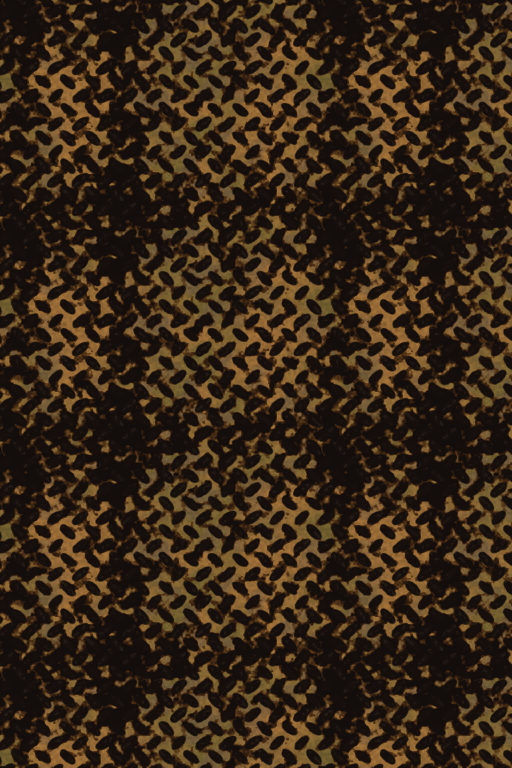
Reproduce this texture procedurally as a Shadertoy shader.

```glsl
// Worn diamond tread plate: two interleaved lattices of leaning dark studs over
// ochre and olive paint, eaten by rust and soot. The wear is periodic noise plus
// soft dirty bands, so the whole plate tiles seamlessly.

// Layout, in canvas heights; y runs downward
const vec2 TILE = vec2(0.4167, 0.2930);      // one repeat of the wear
const vec2 STUDS = vec2(13.0, 8.0);          // stud pairs per tile
const vec2 PHASE = vec2(0.26, 0.41);         // lattice offset, in cells
const vec2 STUD_RADII = vec2(0.0119, 0.0056);
const float STUD_ANGLE = 0.74;
const float EDGE_WEAR = 0.0042;              // raggedness of stud outlines
const float RUST_REACH = 0.004;              // rust halo around studs
const vec2 GRAIN = vec2(40.0, 28.0);         // coarsest dirt cells per tile
const vec2 BLOTCH = vec2(10.0, 7.0);         // paint blotches per tile

const vec3 OCHRE = vec3(0.60, 0.42, 0.21);
const vec3 OLIVE = vec3(0.44, 0.37, 0.18);
const vec3 DUST = vec3(0.42, 0.34, 0.24);
const vec3 RUST = vec3(0.31, 0.19, 0.08);
const vec3 UMBER = vec3(0.18, 0.11, 0.06);
const vec3 SOOT = vec3(0.075, 0.05, 0.042);
const vec3 STEEL = vec3(0.19, 0.15, 0.12);

float hash(vec2 p) {
    vec3 q = fract(vec3(p.xyx) * 0.1031);
    q += dot(q, q.yzx + 33.33);
    return fract((q.x + q.y) * q.z);
}

// Value noise that wraps after `period` cells
float noise(vec2 p, vec2 period) {
    vec2 i = floor(p), f = fract(p);
    f = f * f * (3.0 - 2.0 * f);
    vec2 a = mod(i, period), b = mod(i + 1.0, period);
    return mix(mix(hash(a), hash(vec2(b.x, a.y)), f.x),
               mix(hash(vec2(a.x, b.y)), hash(b), f.x), f.y);
}

float fbm(vec2 uv, vec2 cells) {
    float sum = 0.0, gain = 0.5;
    for (int i = 0; i < 3; i++) {
        sum += gain * noise(uv * cells, cells);
        cells *= 2.0;
        gain *= 0.5;
    }
    return sum / 0.875;
}

// Soft bump that repeats every unit
float bump(float x, float centre, float width) {
    float d = (fract(x - centre + 0.5) - 0.5) / width;
    return exp(-d * d);
}

float ellipseDistance(vec2 p, vec2 r) {
    float k = length(p / r);
    return k * (k - 1.0) / max(length(p / (r * r)), 0.001);
}

void mainImage(out vec4 fragColor, in vec2 fragCoord) {
    vec2 p = vec2(fragCoord.x, iResolution.y - fragCoord.y) / iResolution.y;
    vec2 uv = p / TILE;
    float pixel = 1.0 / iResolution.y;
    float grain = fbm(uv, GRAIN);
    float fine = noise(uv * GRAIN * 3.0 + 0.5, GRAIN * 3.0);
    float blotch = fbm(uv + 0.37, BLOTCH);

    // Studs: one lattice leans right, the other left, half a cell apart
    float stud = 1.0, tone = 0.0;
    vec2 local = vec2(0.0);
    for (int i = 0; i < 2; i++) {
        vec2 c = uv * STUDS - PHASE - 0.5 * float(i);
        vec2 id = mod(floor(c + 0.5), STUDS);
        vec2 q = (fract(c + 0.5) - 0.5) * TILE / STUDS;
        float rnd = hash(id + 19.0 * float(i));
        float angle = (i == 0 ? -STUD_ANGLE : STUD_ANGLE) + 0.2 * (rnd - 0.5);
        vec2 axis = vec2(cos(angle), sin(angle));
        q = vec2(dot(q, axis), dot(q, vec2(-axis.y, axis.x)));
        float d = ellipseDistance(q, STUD_RADII * (0.94 + 0.12 * rnd));
        if (d < stud) {
            stud = d;
            tone = rnd;
            local = q / STUD_RADII;
        }
    }
    stud += EDGE_WEAR * (grain - 0.5);

    // Dirty columns and rows, and the cleaner ochre patches between them
    float grime = 0.85 * bump(uv.x, 0.37, 0.07) + 0.6 * bump(uv.x, 0.06, 0.06)
                + 0.7 * bump(uv.y, 0.93, 0.10) + 0.35 * bump(uv.y, 0.13, 0.06);
    grime *= 0.4 + 1.2 * blotch;
    float clean = bump(uv.x, 0.25, 0.12) * bump(uv.y, 0.44, 0.28)
                + 0.6 * bump(uv.x, 0.86, 0.16) * bump(uv.y, 0.38, 0.30);

    // Paint, then rust, umber and soot in order of dirtiness
    vec3 color = mix(OLIVE, OCHRE, smoothstep(0.25, 0.75, blotch * 0.8 + 0.5 * clean));
    color = mix(color, DUST, 0.7 * smoothstep(0.5, 0.75, noise(uv * BLOTCH * 2.0, BLOTCH * 2.0)) * (1.0 - min(clean, 1.0)));
    color *= 0.9 + 0.2 * fine;
    float dirt = grain + 0.25 * (min(grime, 1.2) - 0.4) - 0.05 * clean
               + 0.2 * exp(-max(stud, 0.0) / RUST_REACH);
    color = mix(color, RUST, smoothstep(0.50, 0.60, dirt));
    color = mix(color, UMBER, smoothstep(0.58, 0.66, dirt));
    color = mix(color, SOOT, smoothstep(0.65, 0.73, dirt));

    // Stud faces: near black, with a scuffed ridge along the long axis
    float ridge = exp(-8.0 * local.y * local.y) * smoothstep(0.45, 0.8, fine);
    vec3 face = mix(SOOT, STEEL, 0.6 * ridge * tone + 0.15 * grain);
    color = mix(face, color, smoothstep(-pixel, pixel, stud));
    fragColor = vec4(color, 1.0);
}
```
